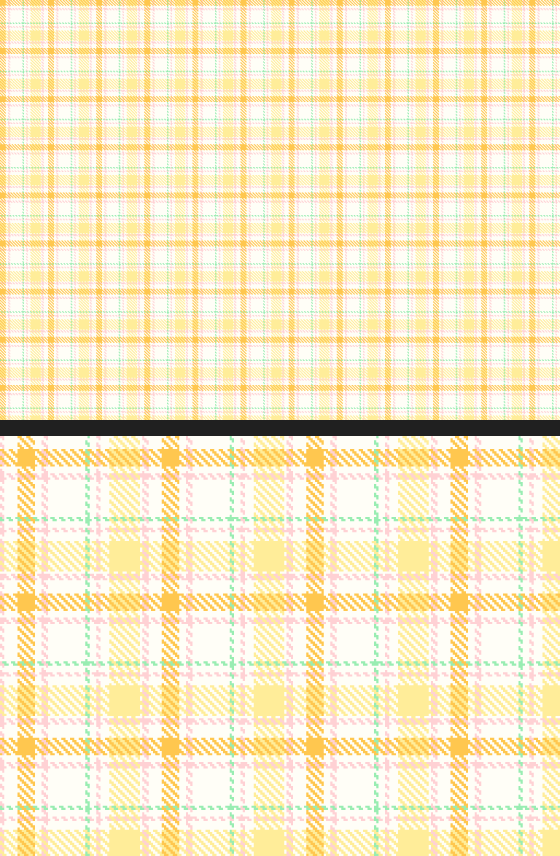
Top: the whole. Bottom: its middle third, enlarged.
Give the GLSL for this pattern, as a Shadertoy shader.

```glsl
const float THREADS_DOWN = 576.0; // threads over the canvas height
const float SETT = 66.0;          // threads in one repeat
const int SAMPLES = 4;            // samples per pixel side

const vec3 CREAM  = vec3(1.00, 0.995, 0.97);
const vec3 ORANGE = vec3(1.00, 0.78, 0.31);
const vec3 YELLOW = vec3(1.00, 0.93, 0.60);
const vec3 PINK   = vec3(1.00, 0.82, 0.83);
const vec3 GREEN  = vec3(0.60, 0.93, 0.70);

// 1 where the thread lies between first and last
float band(float thread, float first, float last) {
    return step(first, thread) * step(thread, last);
}

// Dye of one thread, the same sequence for warp and weft
vec3 threadColor(float index, float sett) {
    float t = mod(index, sett);
    vec3 color = CREAM;
    color = mix(color, ORANGE, band(t, 0.0, 7.0));
    color = mix(color, YELLOW, band(t, 42.0, 55.0));
    color = mix(color, GREEN, band(t, 31.0, 32.0));
    float pink = band(t, 11.0, 13.0) + band(t, 36.0, 37.0) + band(t, 57.0, 59.0);
    return mix(color, PINK, pink);
}

// Two-over, two-under twill: warp shows on falling diagonals
vec3 twill(vec2 cloth, float sett) {
    vec2 thread = floor(cloth);
    float warpOnTop = step(mod(thread.x - thread.y, 4.0), 1.5);
    return mix(threadColor(thread.y, sett), threadColor(thread.x, sett), warpOnTop);
}

// Canvas position to thread counts, measured from the top left
vec2 toCloth(vec2 position, vec2 canvas, float threadsDown) {
    return vec2(position.x, canvas.y - position.y) / canvas.y * threadsDown;
}

void mainImage(out vec4 fragColor, in vec2 fragCoord) {
    // Average over the pixel so the fine weave blends smoothly
    vec3 sum = vec3(0.0);
    for (int j = 0; j < SAMPLES; j++) {
        for (int i = 0; i < SAMPLES; i++) {
            vec2 offset = (vec2(i, j) + 0.5) / float(SAMPLES) - 0.5;
            vec2 cloth = toCloth(fragCoord + offset, iResolution.xy, THREADS_DOWN);
            sum += twill(cloth, SETT);
        }
    }
    fragColor = vec4(sum / float(SAMPLES * SAMPLES), 1.0);
}
```
